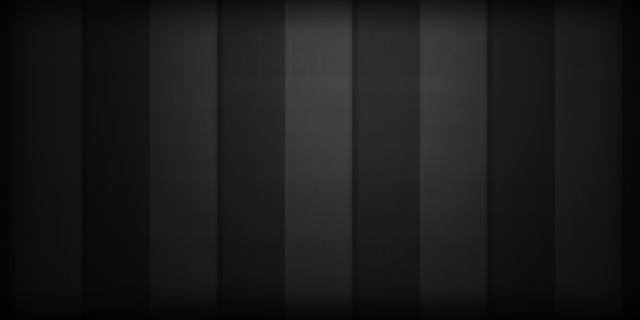
A Shadertoy shader for this background:

```glsl
// Broad charcoal vertical stripes under a soft spotlight, with faint blocky wear.

float hash(vec2 p) {
    return fract(sin(dot(p, vec2(127.1, 311.7))) * 43758.5453);
}

// Value noise, smooth between lattice points
float noise(vec2 p) {
    vec2 cell = floor(p), f = fract(p);
    f = f * f * (3.0 - 2.0 * f);
    return mix(mix(hash(cell), hash(cell + vec2(1, 0)), f.x),
               mix(hash(cell + vec2(0, 1)), hash(cell + vec2(1, 1)), f.x), f.y);
}

// Spotlight above the middle, fading into dark borders
float spotlight(vec2 uv) {
    vec2 d = (uv - vec2(0.55, 0.78)) / vec2(0.22, 0.45);
    float glow = 0.052 + 0.215 * exp(-0.5 * dot(d, d));
    float top = smoothstep(-0.10, 0.13, 1.0 - uv.y);
    float bottom = smoothstep(-0.06, 0.13, uv.y);
    float sides = smoothstep(-0.06, 0.07, min(uv.x, 1.0 - uv.x));
    return glow * top * bottom * sides;
}

void mainImage(out vec4 fragColor, in vec2 fragCoord) {
    vec2 uv = fragCoord / iResolution.xy;
    float period = 0.211;
    float aa = max(1.0 / iResolution.x, 0.0012);

    // Light stripe: distance inside its nearest edge, in canvas widths
    float x = uv.x - 0.0234;
    float stripeId = floor(x / period);
    float local = x - stripeId * period;
    float halfWidth = 0.0525;
    float inside = halfWidth - abs(local - halfWidth);
    inside = max(inside, local - period); // join across the repeat
    float stripe = smoothstep(-aa, aa, inside);
    float shade = spotlight(uv) * mix(0.66, 1.0, stripe);

    // Soft shadow along the right edge of each light stripe
    float edge = (local - 2.0 * halfWidth - 0.003) / 0.006;
    float shadowWear = 0.7 + 0.3 * noise(vec2(stripeId * 7.0, uv.y * 12.0));
    shade *= 1.0 - 0.26 * shadowWear * exp(-edge * edge);

    // Faint inner crease, stronger on some stripes
    float crease = (local - 0.014) / 0.003;
    shade *= 1.0 - 0.05 * hash(vec2(stripeId, 4.0)) * exp(-crease * crease)
                 * smoothstep(0.40, 0.44, uv.y);

    // Wear: blocks, fine upright grain and broad level bands
    float blocks = hash(floor(uv * vec2(48.0, 24.0))) - 0.5;
    float grain = noise(vec2(uv.x * 150.0, uv.y * 5.0)) - 0.5;
    float bands = noise(vec2(uv.x * 3.0, uv.y * 22.0)) - 0.5;
    shade *= 1.0 + 0.025 * blocks + 0.04 * grain + 0.05 * bands;

    // Pale streak crossing the middle stripes
    float streak = (uv.y - 0.74) / 0.016;
    shade += 0.009 * exp(-streak * streak)
           * smoothstep(0.32, 0.37, uv.x) * smoothstep(0.74, 0.66, uv.x);

    fragColor = vec4(vec3(shade), 1.0);
}
```
